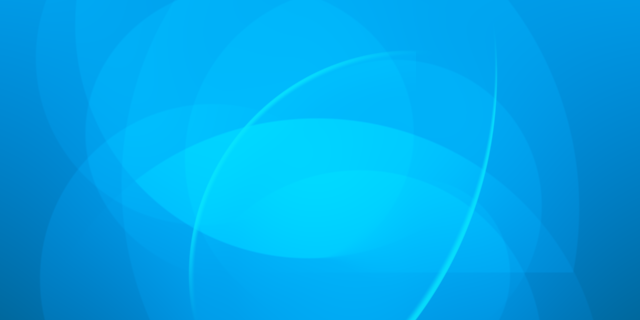
A Shadertoy shader for this background:

```glsl
// Overlapping translucent blue discs with a bright central lens and two glowing arcs.
#define TOP_LIGHT 0.60
#define CORNER_LIGHT 0.38
#define FLOOR_LIGHT 0.57
#define GLOW_GAIN 0.10
#define LENS_GAIN 0.075
#define SHEET_GAIN 0.036
#define ARC_GAIN 0.85
#define GLOW_CENTER vec2(0.97, 0.43)
#define ARC_COLOR vec3(0.03, 0.89, 0.99)

// Approximate signed distance to an ellipse, negative inside
float ellipse(vec2 p, vec2 center, vec2 radii) {
    return (length((p - center) / radii) - 1.0) * min(radii.x, radii.y);
}

float inside(float dist, float softness) {
    return 1.0 - smoothstep(-softness, softness, dist);
}

// Translucent disc, lit towards the rim that faces the given angle
float sheet(vec2 p, vec2 center, vec2 radii, float degrees) {
    float a = radians(degrees);
    float facing = dot((p - center) / radii, vec2(cos(a), sin(a)));
    float mask = inside(ellipse(p, center, radii), 1.2 / iResolution.y);
    return mask * smoothstep(-0.1, 0.95, facing);
}

// Rim line with a crisp outer edge and a soft inner edge
float rim(float dist, float width) {
    float px = 1.0 / iResolution.y;
    float outer = inside(dist - 0.3 * width, px);
    return outer * smoothstep(-width - px, 0.0, dist);
}

float backgroundLight(vec2 p) {
    float dx = p.x - 1.0;
    float low = mix(CORNER_LIGHT, FLOOR_LIGHT, exp(-2.0 * dx * dx));
    vec2 g = p - GLOW_CENTER;
    return mix(low, TOP_LIGHT, p.y) + GLOW_GAIN * exp(-3.0 * dot(g, g));
}

float sheetLight(vec2 p) {
    // Left side
    float s = 0.8 * sheet(p, vec2(0.633, 0.818), vec2(0.521), 200.0);
    s += 1.1 * sheet(p, vec2(0.664, 0.128), vec2(0.539, 0.547), 150.0);
    s += 1.1 * sheet(p, vec2(0.780, 0.583), vec2(0.513, 0.464), 165.0);
    s += sheet(p, vec2(0.964, 0.922), vec2(0.729), 215.0);
    s += 0.8 * sheet(p, vec2(1.112, 0.505), vec2(0.534), 150.0);
    s += 0.8 * sheet(p, vec2(1.453, 0.427), vec2(1.073), 195.0);
    // Right side
    s += 0.8 * sheet(p, vec2(0.780, 0.583), vec2(0.513, 0.464), 40.0);
    s += sheet(p, vec2(1.237, 0.357), vec2(0.456), 35.0);
    s += sheet(p, vec2(1.125, -0.102), vec2(0.570), 50.0);
    s += 0.9 * sheet(p, vec2(1.302, 0.141), vec2(0.292, 0.300), 0.0);
    s += 0.8 * sheet(p, vec2(0.990, -0.237), vec2(0.898, 0.867), 60.0);
    // Large right disc, cut off along its lower edge
    float cut = smoothstep(0.146, 0.151, p.y);
    s += cut * sheet(p, vec2(0.745, 0.349), vec2(1.065), 10.0);
    return s * SHEET_GAIN;
}

// Bright overlap of two discs, dissolving towards the right
float lensLight(vec2 p) {
    float px = 1.2 / iResolution.y;
    float softness = mix(px, 0.25, smoothstep(1.0, 1.35, p.x));
    float dome = inside(ellipse(p, vec2(0.990, -0.237), vec2(0.898, 0.867)), px);
    float bowl = inside(ellipse(p, vec2(0.964, 0.922), vec2(0.729)), softness);
    vec2 g = p - GLOW_CENTER;
    return LENS_GAIN * dome * bowl * exp(-3.0 * dot(g, g));
}

// Maps a light level to the blue palette
vec3 palette(float light) {
    float gap = max(0.8 - light, 0.0);
    return vec3(0.0, light, 1.0 - 2.5 * gap * gap);
}

void mainImage(out vec4 fragColor, in vec2 fragCoord) {
    vec2 p = fragCoord / iResolution.y;
    p.x += 1.0 - 0.5 * iResolution.x / iResolution.y;

    // Distances to the two arcs
    float leftArc = ellipse(p, vec2(1.292, 0.141), vec2(0.698));
    float rightArc = ellipse(p, vec2(0.266, 0.776), vec2(1.286));

    float light = backgroundLight(p) + sheetLight(p) + lensLight(p);
    light += 0.02 * inside(leftArc, 0.004) * smoothstep(0.15, 0.0, -leftArc) * step(p.x, 1.3);
    light += 0.03 * inside(rightArc, 0.003) * smoothstep(0.35, 0.0, -rightArc)
           * smoothstep(0.95, 0.5, p.y);
    vec3 color = palette(light);

    // Glowing rims, fading along their length
    float leftFade = smoothstep(1.38, 0.88, p.x) * smoothstep(-0.05, 0.38, p.y);
    leftFade *= smoothstep(0.0, 0.1, p.y + 0.05);
    float rightFade = smoothstep(0.94, 0.60, p.y) * step(1.0, p.x);
    float rightWidth = mix(0.020, 0.004, smoothstep(0.0, 0.9, p.y));
    float glow = rim(leftArc, 0.013) * leftFade + rim(rightArc, rightWidth) * rightFade;
    color = mix(color, ARC_COLOR, ARC_GAIN * clamp(glow, 0.0, 1.0));

    fragColor = vec4(color, 1.0);
}
```
